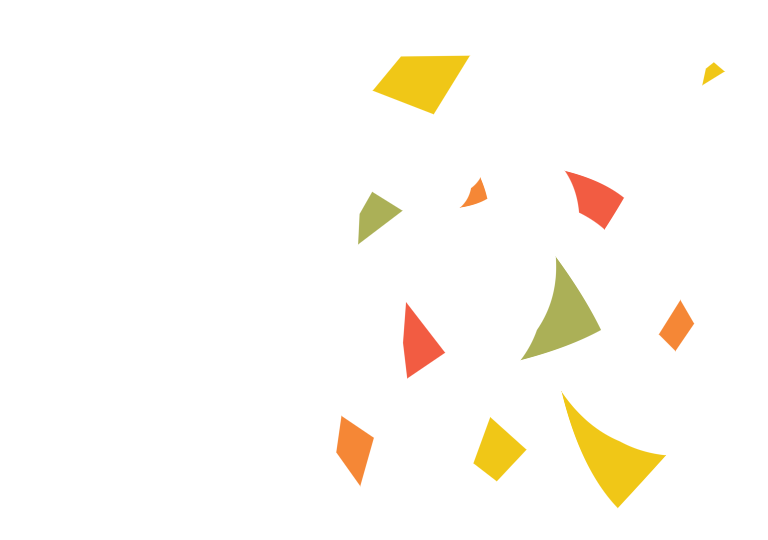
Give the GLSL for this background, as a Shadertoy shader.

```glsl
// Scattered flat paper shards in four warm colours on white, gathered to the right.

const int SLOTS = 12;
const int COLUMNS = 3;

const vec3 PAPER = vec3(1.0);
const vec3 PALETTE[4] = vec3[4](
    vec3(0.94, 0.78, 0.09),   // yellow
    vec3(0.67, 0.69, 0.34),   // olive
    vec3(0.95, 0.36, 0.26),   // coral
    vec3(0.96, 0.53, 0.21));  // orange

// Palette index and shard area (canvas height = 1) per slot, bottom row first.
const int TINT[SLOTS] = int[SLOTS](3, 0, 0, 2, 1, 3, 1, 3, 2, 0, 0, 0);
const float AREA[SLOTS] = float[SLOTS](
    0.0050, 0.0060, 0.0134,
    0.0055, 0.0110, 0.0030,
    0.0038, 0.0012, 0.0057,
    0.0116, 0.0000, 0.0008);

// Two random values in 0..1 for a slot and a seed.
vec2 hash2(float slot, float seed) {
    vec3 q = fract(vec3(slot + 1.0, seed + 3.0, slot + seed) * vec3(0.1031, 0.1030, 0.0973));
    q += dot(q, q.yzx + 33.33);
    return fract((q.xx + q.yz) * q.zy);
}

mat2 rotation(float angle) {
    float c = cos(angle), s = sin(angle);
    return mat2(c, s, -s, c);
}

// Signed distance to the line through a and b, negative on its left.
float edgeDistance(vec2 p, vec2 a, vec2 b) {
    vec2 along = normalize(b - a);
    return dot(p - a, vec2(along.y, -along.x));
}

// Convex quad set by its two diagonals and where they cross (fractions).
float quadDistance(vec2 p, vec2 longDiag, vec2 shortDiag, vec2 crossing) {
    vec2 right = shortDiag * (1.0 - crossing.x);
    vec2 left = -shortDiag * crossing.x;
    vec2 top = longDiag * (1.0 - crossing.y);
    vec2 bottom = -longDiag * crossing.y;
    p += 0.25 * (right + left + top + bottom);
    float upper = max(edgeDistance(p, right, top), edgeDistance(p, top, left));
    float lower = max(edgeDistance(p, left, bottom), edgeDistance(p, bottom, right));
    return max(upper, lower);
}

// Staggered grid with jitter, leaving the left of the canvas empty.
vec2 slotCentre(int slot) {
    float row = float(slot / COLUMNS);
    float column = float(slot % COLUMNS);
    vec2 jitter = hash2(float(slot), 1.0) - 0.5;
    vec2 grid = vec2(0.66 + 0.24 * column + 0.14 * mod(row, 2.0), 0.15 + 0.235 * row);
    return grid + jitter * vec2(0.08, 0.05);
}

// Distance to one shard; its proportions, tilt and bend follow from its slot.
float shardDistance(vec2 p, float slot, float area) {
    vec2 form = hash2(slot, 2.0);
    vec2 pose = hash2(slot, 5.0);
    vec2 crossing = mix(vec2(0.04, 0.25), vec2(0.55, 0.75), hash2(slot, 8.0));

    float aspect = mix(1.15, 1.9, form.x);
    float skew = mix(-0.4, 0.4, form.y);
    float shortLength = sqrt(2.0 * area / (aspect * cos(skew)));
    vec2 longDiag = vec2(0.0, aspect * shortLength);
    vec2 shortDiag = shortLength * vec2(cos(skew), sin(skew));

    // Most shards stand upright; the widest ones lie flat.
    float tilt = mix(-0.6, 0.6, pose.x) + 1.5 * step(0.0112, area);
    p = rotation(tilt) * p;

    // A few shards have gently curved sides.
    float bend = 0.3 * step(0.7, pose.y);
    p.x += bend * p.y * p.y / shortLength;
    return quadDistance(p, longDiag, shortDiag, crossing);
}

float coverage(float distance, float pixel) {
    return 1.0 - smoothstep(-0.7 * pixel, 0.7 * pixel, distance);
}

void mainImage(out vec4 fragColor, in vec2 fragCoord) {
    vec2 uv = fragCoord / iResolution.y;
    float pixel = 1.0 / iResolution.y;
    vec3 color = PAPER;

    for (int slot = 0; slot < SLOTS; slot++) {
        float area = AREA[slot];
        if (area <= 0.0) continue;   // empty slot
        float d = shardDistance(uv - slotCentre(slot), float(slot), area);
        color = mix(color, PALETTE[TINT[slot]], coverage(d, pixel));
    }

    fragColor = vec4(color, 1.0);
}
```
